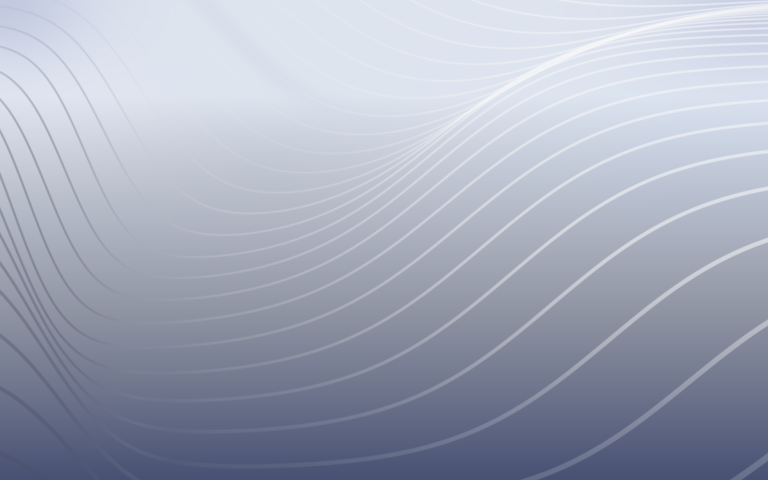
Reproduce this background procedurally as a Shadertoy shader.

```glsl
#define SPAN vec2(7.68, 4.8)
#define FIRST_LINE -2
#define LAST_LINE 27
#define LIGHT vec3(0.87, 0.895, 0.935)
#define GREY vec3(0.545, 0.565, 0.625)
#define INDIGO vec3(0.28, 0.315, 0.45)
#define CORNER vec3(0.69, 0.72, 0.84)
#define PALE_INK vec3(0.96, 0.965, 0.97)
#define DARK_INK vec3(0.30, 0.31, 0.40)
#define THIN 0.009
#define THICK 0.023

float sigmoid(float x) {
    return 1.0 / (1.0 + exp(-x));
}

float glow(vec2 p, vec2 center, vec2 radius) {
    vec2 q = (p - center) / radius;
    return exp(-dot(q, q));
}

// Depth below the top edge of line k: a trough between two sigmoid slopes
float waveDepth(float x, float k) {
    float n = k - 2.0;
    float trough = 4.6 - 0.16 * n - 0.9 * (1.0 - exp(-n / 6.0)) + 0.1 * exp(-n / 2.0);
    float crest = 3.15 * exp(-k / 5.3) - 0.06;
    float bunch = (k - 10.5) / 4.0;
    float riseAt = 3.85 + 4.15 * exp(-k / 3.2) + 0.0053 * k * k - 0.25 * exp(-bunch * bunch);
    float riseWidth = mix(0.78, 0.66, smoothstep(6.0, 11.0, k));

    float m = k - 5.5;
    float fallAt = 0.025 * m + 0.175 * sqrt(m * m + 1.0) - 0.07;
    float fallWidth = 0.24 + 0.03 * max(6.5 - k, 0.0) + 0.04 * max(k - 10.0, 0.0);
    float fall = 2.25 + 0.6 * exp(-m * m / 4.0) + 0.15 * min(n, 0.0);

    float depth = mix(trough, crest, sigmoid((x - riseAt) / riseWidth));
    return depth - fall * sigmoid((fallAt - x) / fallWidth);
}

// Approximate distance to line k, corrected for its slope
float waveDistance(vec2 p, float k) {
    float depth = waveDepth(p.x, k);
    float slope = (waveDepth(p.x + 0.01, k) - depth) / 0.01;
    return abs(p.y - depth) / sqrt(1.0 + slope * slope);
}

vec3 backdrop(vec2 p) {
    float t = p.y / SPAN.y;
    vec3 color = mix(LIGHT, GREY, clamp((t - 0.2) / 0.473, 0.0, 1.0));
    color = mix(color, INDIGO, clamp((t - 0.673) / 0.327, 0.0, 1.0));

    // Soft lights and shaded corners
    color += vec3(0.015, 0.005, 0.01) * glow(p, vec2(0.6, 1.2), vec2(1.0, 0.6));
    color -= 0.015 * glow(p, vec2(2.6, 1.6), vec2(1.4, 0.5));
    color += vec3(-0.01, 0.0, 0.015) * glow(p, vec2(7.2, 1.5), vec2(2.0, 0.8));
    color = mix(color, CORNER, 0.6 * glow(p, vec2(0.0), vec2(0.9, 0.6)));
    return mix(color, CORNER, 0.5 * glow(p, vec2(7.68, 0.1), vec2(1.1, 0.6)));
}

void mainImage(out vec4 fragColor, in vec2 fragCoord) {
    vec2 uv = fragCoord / iResolution.xy;
    vec2 p = vec2(uv.x, 1.0 - uv.y) * SPAN;
    float pixel = SPAN.y / iResolution.y;
    vec3 color = backdrop(p);

    // Wide blurred fold near the top
    float fold = waveDistance(p, 17.0) / 0.1;
    float foldFade = 1.0 - smoothstep(2.5, 4.2, p.x);
    color = mix(color, vec3(0.80, 0.83, 0.88), 0.35 * foldFade * exp(-fold * fold));

    // Ink turns from dark at the left to pale at the right
    float pale = smoothstep(0.6, 2.2, p.x);
    vec3 ink = mix(DARK_INK, PALE_INK, pale);
    float darkAlpha = 0.38 * (1.0 - smoothstep(0.3, 2.0, p.x)) * smoothstep(-0.4, 1.5, p.y);
    float paleAlpha = mix(0.12, 0.62, smoothstep(1.2, 6.5, p.x));
    paleAlpha *= pale * mix(1.0, 0.3, smoothstep(2.0, 4.8, p.y));
    float alpha = max(darkAlpha, paleAlpha);

    // Stacked lines, brightest where they bunch together
    for (int i = FIRST_LINE; i <= LAST_LINE; i++) {
        float k = float(i);
        float halfWidth = THIN + THICK * exp(-max(k, 0.0) / 3.5) * mix(0.5, 1.0, pale);
        float d = waveDistance(p, k);
        float cover = 1.0 - smoothstep(halfWidth - pixel, halfWidth + pixel, d);
        float upperFade = mix(1.0, smoothstep(2.5, 6.0, p.x), 0.6 * smoothstep(11.0, 15.0, k));
        color = mix(color, ink, alpha * cover * upperFade);
    }
    fragColor = vec4(clamp(color, 0.0, 1.0), 1.0);
}
```
